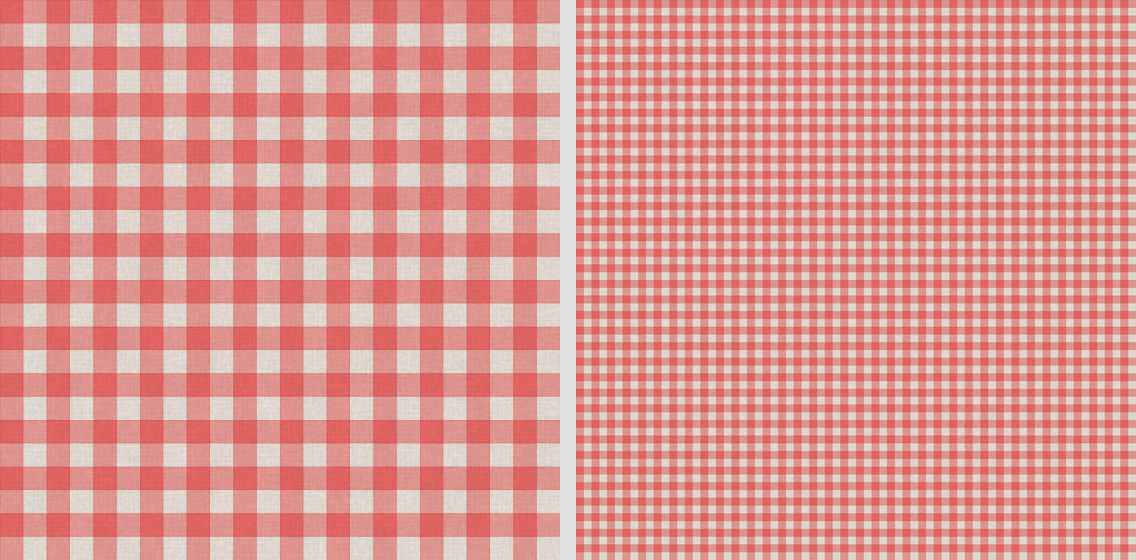
Left: one tile. Right: repeated 3 by 3.
This pattern is drawn by a Shadertoy shader. Its source:

```glsl
// Red and cream gingham cloth: twelve even checks each way, made by crossing
// two striped coverages. Stretched cellular noise and layered sines add linen
// slubs and a faint weave; every frequency is whole, so the cloth tiles.

const float TAU = 6.2831853;
const float REPEATS = 12.0;
const float EDGE_SOFTNESS = 0.025;  // in repeats
const float EDGE_THREAD = 0.016;    // in repeats

const vec3 CREAM = vec3(0.875, 0.845, 0.812);
const vec3 PINK  = vec3(0.875, 0.580, 0.560);
const vec3 RED   = vec3(0.875, 0.395, 0.385);
const vec3 EDGE_TINT = vec3(0.95, 0.87, 0.87);

vec2 hash2(vec2 p) {
    vec3 q = fract(p.xyx * vec3(0.1031, 0.1030, 0.0973));
    q += dot(q, q.yzx + 33.33);
    return fract((q.xx + q.yz) * q.zy);
}

// Distance to the nearest scattered point, wrapping after cells.xy
float cellular(vec2 uv, vec2 cells, float seed) {
    vec2 p = uv * cells;
    vec2 base = floor(p);
    float nearest = 4.0;
    for (int j = -1; j <= 1; j++) {
        for (int i = -1; i <= 1; i++) {
            vec2 cell = base + vec2(i, j);
            vec2 point = cell + hash2(mod(cell, cells) + seed);
            nearest = min(nearest, length(point - p));
        }
    }
    return nearest;
}

// Signed distance to a stripe filling the first half of each repeat
float stripeDistance(float t) {
    return 0.25 - abs(fract(t + 0.25) - 0.5);
}

float stripeCoverage(float d, float softness) {
    return smoothstep(-0.5 * softness, 0.5 * softness, d);
}

// Thin darker thread just inside the stripe edge
float edgeThread(float d, float pixel) {
    float width = max(EDGE_THREAD, 0.75 * pixel);
    return 1.0 - smoothstep(0.3 * width, 1.3 * width, abs(d - 0.5 * width));
}

// Fine grain and long slubs along both thread directions
float linen(vec2 uv) {
    float grain = cellular(uv, vec2(256.0, 96.0), 3.0)
                + cellular(uv, vec2(96.0, 256.0), 17.0) - 0.92;
    float slubs = cellular(uv, vec2(192.0, 24.0), 41.0)
                + cellular(uv, vec2(24.0, 192.0), 59.0) - 0.92;
    return 0.045 * grain + 0.035 * slubs;
}

float weave(vec2 uv) {
    vec2 threads = sin(TAU * 128.0 * uv + 0.7);
    return 0.006 * (threads.x + threads.y);
}

// Slow uneven tone across the cloth
float unevenTone(vec2 uv) {
    float warp = sin(TAU * 7.0 * uv.x + 1.3 * sin(TAU * 3.0 * uv.y));
    float weft = sin(TAU * 5.0 * uv.y + 1.7 * sin(TAU * 4.0 * uv.x));
    return 0.004 * (warp + weft);
}

void mainImage(out vec4 fragColor, in vec2 fragCoord) {
    vec2 uv = fragCoord / iResolution.xy;
    vec2 pixel = REPEATS / iResolution.xy;
    vec2 softness = max(vec2(EDGE_SOFTNESS), pixel);

    // Crossed stripes, with red along the left and top edges
    vec2 d = vec2(stripeDistance(uv.x * REPEATS),
                  stripeDistance(uv.y * REPEATS + 0.5));
    float warp = stripeCoverage(d.x, softness.x);
    float weft = stripeCoverage(d.y, softness.y);
    vec3 color = mix(mix(CREAM, PINK, warp), mix(PINK, RED, warp), weft);

    // Edge threads
    float thread = max(edgeThread(d.x, pixel.x), edgeThread(d.y, pixel.y));
    color *= mix(vec3(1.0), EDGE_TINT, 0.7 * thread);

    // Cloth texture
    color *= 1.0 + linen(uv) + weave(uv) + unevenTone(uv);
    fragColor = vec4(clamp(color, 0.0, 1.0), 1.0);
}
```
